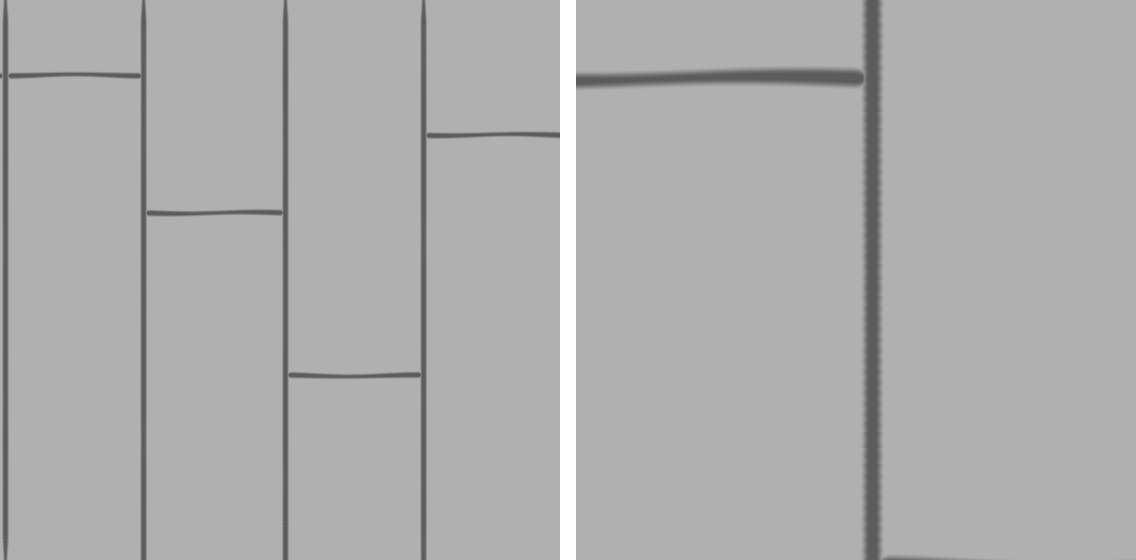
Left, the full canvas; right, a detail of the centre.
Reproduce this pattern procedurally as a WebGL 1 fragment shader.

```glsl
precision highp float;
uniform vec2 u_resolution;

const float TAU = 6.2831853;

float hash(float n) {
  return fract(sin(n * 91.345) * 4758.54);
}

float noise(float x) {
  float f = fract(x);
  return mix(hash(floor(x)), hash(floor(x) + 1.0), f * f * (3.0 - 2.0 * f));
}

// Coverage of a soft line around distance zero.
float stroke(float d, float halfWidth) {
  float soft = max(0.0028, 0.75 / u_resolution.y);
  return 1.0 - smoothstep(-soft, soft, abs(d) - halfWidth);
}

// Left edge of a plank; narrow and wide planks alternate.
float seamX(float plank) {
  return 0.0098 + 0.25 * plank - 0.0033 * mod(plank, 2.0);
}

// Long seam, with a ripple along its edges and brushed-out ends.
float seam(vec2 p, float plank) {
  float ends = smoothstep(-0.01, 0.045, 1.0 - p.y);
  if (plank < 0.5) ends *= smoothstep(-0.01, 0.045, p.y);
  float ripple = 0.00015 * sin(TAU * 160.0 * p.y) + 0.0003 * (noise(p.y * 14.0 + plank * 37.0) - 0.5);
  return stroke(p.x - seamX(plank), (0.0046 + ripple) * mix(0.5, 1.0, ends));
}

// Short joint across a plank, wavy and thinning just before the seams.
float joint(vec2 p, float plank, float height, float phase) {
  float left = p.x - seamX(plank);
  float right = seamX(plank + 1.0) - p.x;
  float t = left / (left + right);
  if (plank < 0.5) left = abs(left);
  float wave = 0.0014 * sin(TAU * t + phase);
  float halfWidth = 0.0040 + 0.0007 * cos(TAU * t);
  float ends = smoothstep(0.002, 0.011, left) * smoothstep(0.002, 0.010, right);
  return stroke(p.y - height - wave, halfWidth * mix(0.5, 1.0, ends)) * smoothstep(0.0, 0.5, ends);
}

void main() {
  vec2 p = gl_FragCoord.xy / u_resolution;
  vec4 heights = vec4(0.8659, 0.6198, 0.3290, 0.7591);
  vec4 phases = vec4(-1.6, 3.1, 1.9, 3.8);

  float line = 0.0;
  for (int i = 0; i < 4; i++) {
    float plank = float(i);
    line = max(line, seam(p, plank));
    line = max(line, joint(p, plank, heights[i], phases[i]));
  }

  gl_FragColor = vec4(vec3(mix(0.69, 0.36, line)), 1.0);
}
```
